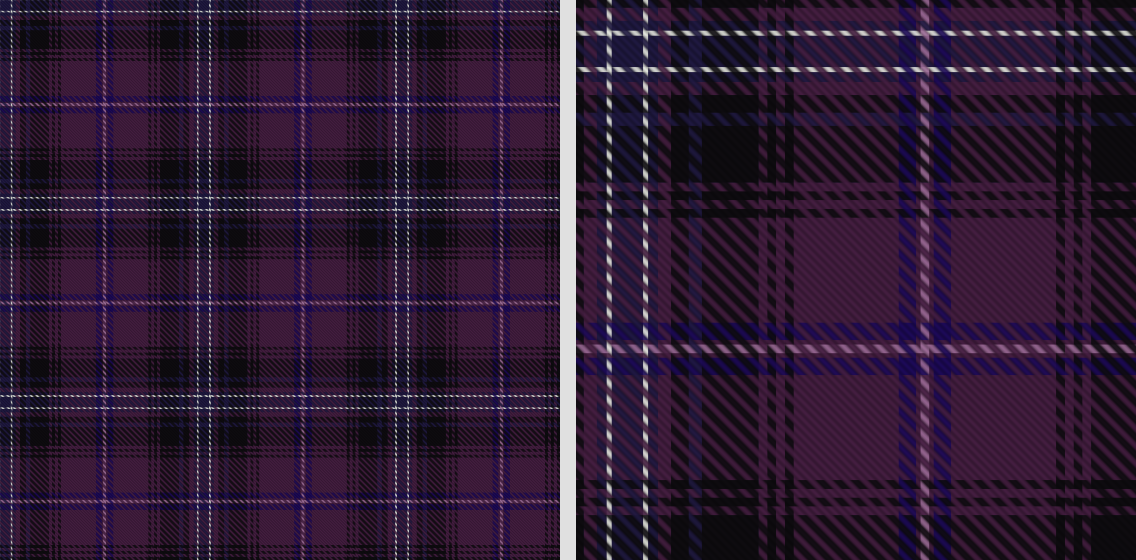
Left, the full canvas; right, a detail of the centre.
This pattern is drawn by a three.js fragment shader. Its source:

```glsl
varying vec2 vUv;

const float THREADS = 384.0;    // threads across the canvas
const float HALF_SETT = 68.0;   // threads from one mirror line to the next
const float SETT_START = 3.75;  // first mirror line, from the top left
const float TWILL = 4.0;        // threads per diagonal rib
const float TAU = 6.28319;

const vec3 NAVY   = vec3(0.12, 0.095, 0.25);
const vec3 BLACK  = vec3(0.054, 0.045, 0.06);
const vec3 MAROON = vec3(0.265, 0.115, 0.25);
const vec3 BLUE   = vec3(0.11, 0.035, 0.34);
const vec3 PINK   = vec3(0.60, 0.41, 0.58);
const vec3 WHITE  = vec3(0.88, 0.89, 0.86);

// Distance to the nearest navy mirror line
float mirrorSett(float thread) {
  float period = 2.0 * HALF_SETT;
  return abs(mod(thread - SETT_START + HALF_SETT, period) - HALF_SETT);
}

float band(float d, float lo, float hi, float soft) {
  return smoothstep(lo - soft, lo + soft, d)
       * (1.0 - smoothstep(hi - soft, hi + soft, d));
}

// Stripe colours from the navy centre out to the pink centre
vec3 stripeColor(float d, float soft) {
  vec3 color = mix(NAVY, WHITE, band(d, 3.6, 4.75, soft));
  color = mix(color, MAROON, band(d, 7.0, 10.0, soft));
  color = mix(color, BLACK, band(d, 10.0, 30.0, soft));
  color = mix(color, NAVY, band(d, 14.0, 17.0, soft));
  color = mix(color, MAROON, band(d, 30.0, 70.0, soft));
  for (int i = 0; i < 2; i++) {
    float start = 32.0 + 4.0 * float(i);
    color = mix(color, BLACK, band(d, start, start + 2.0, soft));
  }
  color = mix(color, BLUE, band(d, 62.0, 66.0, soft));
  return mix(color, PINK, band(d, 67.0, 70.0, soft));
}

// Near 1 where the upright threads lie on top
float warpOnTop(float phase, float soft, float seeThrough) {
  float ridge = abs(fract(phase) - 0.5);
  float over = smoothstep(0.25 - soft, 0.25 + soft, ridge);
  return mix(seeThrough, 1.0 - seeThrough, over);
}

// Darkens the creases where threads cross over
float creaseShade(float phase, float depth) {
  float crease = 0.5 - 0.5 * cos(2.0 * TAU * (phase - 0.5));
  return 1.0 - depth * crease;
}

void main() {
  vec2 thread = vec2(vUv.x, 1.0 - vUv.y) * THREADS;
  float soft = 0.5 * fwidth(thread.x);

  vec3 warp = stripeColor(mirrorSett(thread.x), soft);
  vec3 weft = stripeColor(mirrorSett(thread.y), soft);

  float phase = (thread.x - thread.y) / TWILL;
  float ribSoft = min(0.08 + 1.2 * soft / TWILL, 0.25);
  float over = warpOnTop(phase, ribSoft, 0.1);
  vec3 cloth = mix(weft, warp, over) * creaseShade(phase, 0.22);

  gl_FragColor = vec4(cloth, 1.0);
}
```
